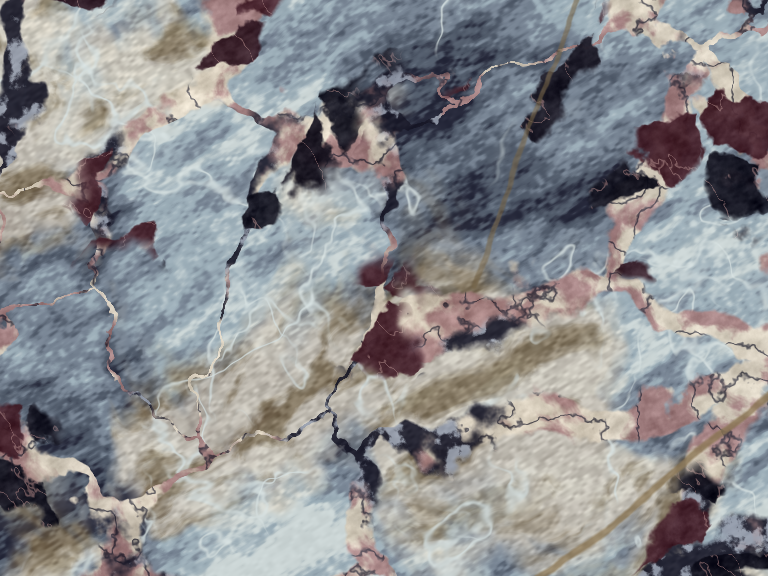
Reproduce this texture procedurally as a Shadertoy shader.

```glsl
#define GRAIN_ANGLE 0.55
#define SLAB_SCALE vec2(1.9, 3.3)
#define SHARD_SCALE vec2(6.5, 9.0)
#define SEAM_WIDTH 0.17
#define CLOUD_CONTRAST 1.55
#define GRAIN_CONTRAST 0.24
#define INK vec3(0.10, 0.10, 0.16)
#define MAROON vec3(0.27, 0.13, 0.17)
#define ROSE vec3(0.64, 0.49, 0.49)
#define CREAM vec3(0.86, 0.82, 0.75)
#define OCHRE vec3(0.55, 0.47, 0.34)
#define FROST vec3(0.83, 0.87, 0.87)

float hash(vec2 p) {
    return fract(sin(dot(p, vec2(127.1, 311.7))) * 43758.5453);
}

vec2 hash2(vec2 p) {
    return vec2(hash(p), hash(p + 19.7));
}

float noise(vec2 p) {
    vec2 i = floor(p), f = fract(p);
    f = f * f * (3.0 - 2.0 * f);
    return mix(mix(hash(i), hash(i + vec2(1, 0)), f.x),
               mix(hash(i + vec2(0, 1)), hash(i + vec2(1, 1)), f.x), f.y);
}

mat2 rotate(float a) {
    return mat2(cos(a), -sin(a), sin(a), cos(a));
}

float fbm(vec2 p) {
    float sum = 0.0, amp = 0.5;
    for (int i = 0; i < 5; i++) {
        sum += amp * noise(p);
        p = rotate(0.6) * p * 2.03 + 11.3;
        amp *= 0.5;
    }
    return sum / 0.97;
}

vec2 fbm2(vec2 p) {
    return vec2(fbm(p), fbm(p + 43.0)) - 0.5;
}

// Thin line along the middle level of a noise field
float vein(float field, float width) {
    return 1.0 - smoothstep(0.0, width, abs(field - 0.5));
}

// Voronoi: distance to the border, then two random values of the cell
vec3 cells(vec2 p) {
    vec2 base = floor(p), f = fract(p), nearest = vec2(0), home = vec2(0);
    float best = 8.0, edge = 8.0;
    for (int j = -1; j <= 1; j++)
    for (int i = -1; i <= 1; i++) {
        vec2 o = vec2(i, j), r = o + hash2(base + o) - f;
        if (dot(r, r) < best) { best = dot(r, r); nearest = r; home = o; }
    }
    for (int j = -2; j <= 2; j++)
    for (int i = -2; i <= 2; i++) {
        vec2 o = home + vec2(i, j), r = o + hash2(base + o) - f, d = r - nearest;
        if (dot(d, d) > 1e-4) edge = min(edge, dot(0.5 * (nearest + r), normalize(d)));
    }
    return vec3(edge, hash(base + home + 5.1), hash(base + home + 8.6));
}

// Blue-grey stone from shadow to highlight
vec3 stone(float t) {
    vec3 c = mix(vec3(0.15, 0.16, 0.23), vec3(0.32, 0.36, 0.42), smoothstep(0.0, 0.25, t));
    c = mix(c, vec3(0.47, 0.52, 0.58), smoothstep(0.25, 0.5, t));
    c = mix(c, vec3(0.61, 0.68, 0.72), smoothstep(0.5, 0.75, t));
    return mix(c, vec3(0.79, 0.83, 0.83), smoothstep(0.75, 1.05, t));
}

float segment(vec2 p, vec2 a, vec2 b) {
    vec2 d = b - a;
    return length(p - a - d * clamp(dot(p - a, d) / dot(d, d), 0.0, 1.0));
}

void mainImage(out vec4 fragColor, in vec2 fragCoord) {
    vec2 p = fragCoord / iResolution.y;
    vec2 g = rotate(GRAIN_ANGLE) * p;
    vec2 warp = fbm2(p * 3.0), rough = fbm2(p * 15.0);
    vec3 slab = cells(g * SLAB_SCALE + warp * 1.2 + rough * 0.24 + 3.0);
    float edge = slab.x;
    float fine = noise(g * vec2(95.0, 190.0)) - 0.5;

    // Slabs: clouds, diagonal streaks, grain, shade beside the seams
    float tone = 0.64 + 0.16 * (slab.y - 0.5);
    tone += CLOUD_CONTRAST * (fbm(g * vec2(2.6, 4.2) + warp) - 0.5);
    tone += 0.9 * (fbm(g * vec2(11.0, 38.0) + warp * 3.0) - 0.5) + GRAIN_CONTRAST * fine;
    tone -= 0.45 * exp(-edge * 8.0) * smoothstep(0.38, 0.6, fbm(p * 4.0 + 25.0));
    vec3 col = stone(tone);

    // Pale warm stains, strongest at the lower left
    float stain = fbm(p * 3.2 + warp + 70.0) + 0.16 * exp(-4.0 * dot(p - vec2(0, 0.25), p - vec2(0, 0.25)));
    vec3 warm = mix(OCHRE, CREAM, smoothstep(0.32, 0.56, fbm(g * vec2(9.0, 20.0) + warp * 4.0)));
    col = mix(col, warm + 0.12 * fine, 0.75 * smoothstep(0.59, 0.72, stain));

    // White hairline veins
    for (int i = 0; i < 3; i++) {
        float k = float(i);
        vec2 v = rotate(k * 1.1) * p * vec2(2.4, 3.6) + warp * 0.6 + k * 17.0;
        float fade = smoothstep(0.42, 0.62, fbm(p * 5.0 + k * 9.0));
        col = mix(col, FROST, fade * (0.65 * vein(fbm(v), 0.011) + 0.15 * vein(fbm(v), 0.04)));
    }

    // Seams: speckled dark filling or pink and cream breccia
    float width = 0.014 + SEAM_WIDTH * smoothstep(0.36, 0.74, fbm(p * 3.6 + 7.0));
    float speck = fbm(p * 42.0);
    vec3 darkFill = mix(INK, vec3(0.58, 0.61, 0.67), smoothstep(0.5, 0.68, speck));
    vec3 paleFill = mix(ROSE, CREAM, smoothstep(0.4, 0.58, fbm(p * 17.0 + warp * 3.0)));
    paleFill = mix(paleFill, INK, 0.7 * vein(fbm(p * 13.0 + 31.0), 0.03)) + 0.3 * (speck - 0.5);
    float pale = smoothstep(0.46, 0.54, fbm(p * 3.4 + 60.0) + 0.3 * rough.x);
    float seam = 1.0 - smoothstep(0.65, 1.0, edge / width);
    col = mix(col, mix(darkFill, paleFill, pale), 0.92 * seam);

    // Angular maroon and black shards clustered on the seams
    vec3 shard = cells(g * SHARD_SCALE + warp * 1.6 + rough * 0.6);
    float cluster = smoothstep(0.44, 0.5, fbm(p * 2.8 + 90.0)) * (1.0 - smoothstep(0.17, 0.22, edge));
    float clast = step(0.5, shard.y) * smoothstep(0.03, 0.08, shard.x) * cluster;
    vec3 clastCol = mix(INK * 0.8, MAROON, smoothstep(0.3, 0.7, shard.z)) + 0.22 * (speck - 0.5);
    clastCol = mix(clastCol, ROSE, 0.6 * vein(fbm(g * vec2(16.0, 9.0) + 12.0), 0.015));
    col = mix(col, clastCol, 0.95 * clast);

    // Two long ochre threads
    vec2 bent = p + 0.05 * warp + 0.012 * rough;
    float lower = segment(bent, vec2(0.9, -0.02), vec2(1.36, 0.33));
    float upper = segment(bent, vec2(1.01, 1.03), vec2(0.83, 0.5));
    col = mix(col, OCHRE, 0.8 * (1.0 - smoothstep(0.003, 0.009, lower)));
    col = mix(col, OCHRE * 0.85, 0.6 * (1.0 - smoothstep(0.002, 0.006, upper)));

    fragColor = vec4(clamp(col + 0.05 * fine, 0.0, 1.0), 1.0);
}
```
